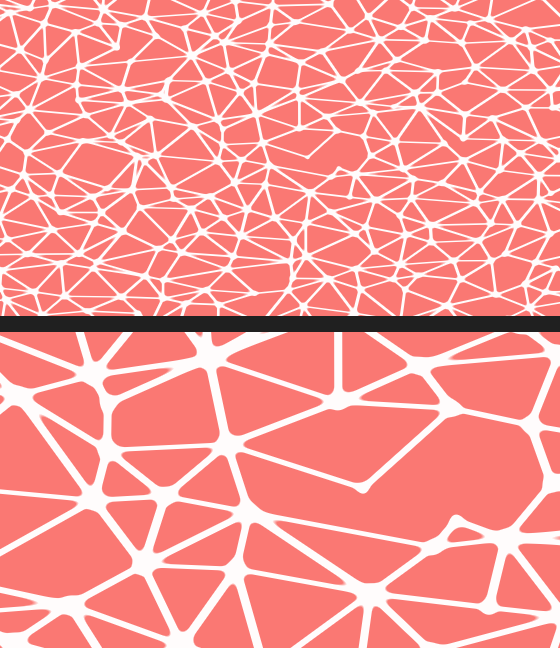
Top: the whole. Bottom: its middle third, enlarged.
Give the GLSL for this pattern, as a WebGL 1 fragment shader.

```glsl
precision highp float;
// Irregular stretched mesh of white struts with webbed joints on coral.
uniform vec2 u_resolution;

const vec3 CORAL = vec3(0.98, 0.47, 0.45);
const vec3 STRUT_WHITE = vec3(1.0, 0.99, 0.99);
const vec2 CELL_SIZE = vec2(0.117, 0.069);  // in canvas heights
const float LATTICE_ANGLE = 0.55;
const float JITTER = 0.84;
const float THIN = 0.0024;                  // half width of level struts
const float THICK = 0.0046;                 // half width of upright struts
const float WEB = 0.010;                    // rounding at the joints
const float FAR = 10.0;

float hash(vec2 p, float seed) {
  vec3 q = fract(vec3(p.xyx + seed) * vec3(0.1031, 0.1030, 0.0973));
  q += dot(q, q.yzx + 33.33);
  return fract((q.x + q.y) * q.z);
}

vec2 rotate(vec2 p, float angle) {
  float c = cos(angle), s = sin(angle);
  return vec2(c * p.x - s * p.y, s * p.x + c * p.y);
}

// Jittered lattice joint, placed on the canvas
vec2 joint(vec2 id) {
  vec2 offset = vec2(hash(id, 3.7), hash(id, 41.3)) - 0.5;
  return rotate(id + JITTER * offset, -LATTICE_ANGLE) * CELL_SIZE;
}

// Distance to a strut that is wider the more upright it stands
float strut(vec2 p, vec2 a, vec2 b, float variation) {
  vec2 pa = p - a, ba = b - a;
  float t = clamp(dot(pa, ba) / dot(ba, ba), 0.0, 1.0);
  float upright = abs(ba.y) / length(ba);
  float halfWidth = mix(THIN, THICK, upright) * mix(0.85, 1.15, variation);
  return length(pa - ba * t) - halfWidth;
}

// Some struts are left out, which opens larger cells
float randomStrut(vec2 p, vec2 a, vec2 b, float chance, float gapShare) {
  return chance < gapShare ? FAR : strut(p, a, b, fract(chance * 17.0));
}

float smoothMin(float a, float b, float k) {
  float h = max(k - abs(a - b), 0.0) / k;
  return min(a, b) - h * h * k * 0.25;
}

float meshDistance(vec2 p) {
  vec2 home = floor(rotate(p / CELL_SIZE, LATTICE_ANGLE));
  float d = FAR;
  for (int j = -1; j <= 1; j++) {
    for (int i = -1; i <= 1; i++) {
      vec2 id = home + vec2(float(i), float(j));
      vec2 a = joint(id);
      vec2 b = joint(id + vec2(1.0, 0.0));
      vec2 c = joint(id + vec2(0.0, 1.0));
      vec2 e = joint(id + vec2(1.0, 1.0));

      // Two sides and the shorter diagonal of each quad
      bool rising = length((e - a) / CELL_SIZE) < length((c - b) / CELL_SIZE);
      vec2 from = rising ? a : b;
      vec2 to = rising ? e : c;
      d = smoothMin(d, randomStrut(p, a, b, hash(id, 7.1), 0.07), WEB);
      d = smoothMin(d, randomStrut(p, a, c, hash(id, 19.9), 0.07), WEB);
      d = smoothMin(d, randomStrut(p, from, to, hash(id, 63.5), 0.15), WEB);
    }
  }
  return d;
}

void main() {
  vec2 p = gl_FragCoord.xy / u_resolution.y;
  float pixel = 1.0 / u_resolution.y;
  // Shift keeps the lattice ids positive
  float d = meshDistance(p + vec2(3.0, 5.0));
  float cover = clamp(0.5 - d / pixel, 0.0, 1.0);
  gl_FragColor = vec4(mix(CORAL, STRUT_WHITE, cover), 1.0);
}
```
